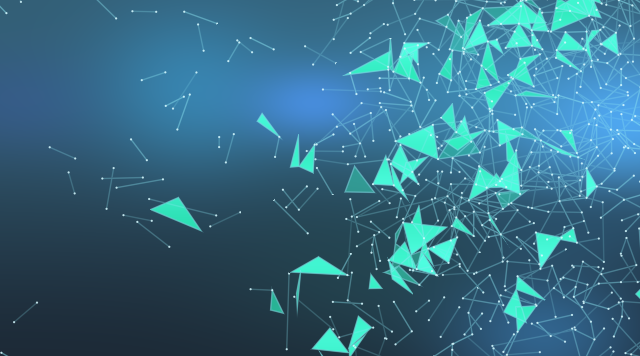
Write a Shadertoy shader that draws this background.

```glsl
// Drifting mesh of fine lines, dots and green shards over a blurred blue backdrop.
// Rotated jittered grids supply the nodes; hashes against smooth density fields
// decide which edges and triangles appear. Backdrop is a stack of soft glows.

float hash(vec2 c) {
    return fract(sin(dot(c, vec2(127.1, 311.7))) * 43758.5);
}

// Soft elliptical falloff
float glow(vec2 p, vec2 centre, vec2 radius) {
    vec2 q = (p - centre) / radius;
    return exp(-dot(q, q));
}

vec3 backdrop(vec2 p) {
    vec3 slate = mix(vec3(.11, .16, .21), vec3(.20, .37, .46), smoothstep(-.08, .9, p.y));
    vec3 col = mix(slate, vec3(.14, .28, .32), .75 * glow(p, vec2(1.08, .25), vec2(.45, .25)));
    col = mix(col, vec3(.22, .36, .57), .65 * glow(p, vec2(.05, .71), vec2(.28, .14)));
    col = mix(col, vec3(.22, .54, .72), .85 * glow(p, vec2(.54, .75), vec2(.27, .22)));
    col = mix(col, vec3(.24, .55, .71), .80 * glow(p, vec2(1.3, .74), vec2(.45, .24)));
    col = mix(col, vec3(.29, .57, .91), .85 * glow(p, vec2(.88, .71), vec2(.19, .10)));
    col = mix(col, vec3(.31, .66, .95), .97 * glow(p, vec2(1.76, .66), vec2(.33, .20)));
    col = mix(col, vec3(.16, .31, .42), .60 * glow(p, vec2(1.64, .35), vec2(.3, .1)));
    return mix(col, vec3(.21, .44, .63), .80 * glow(p, vec2(1.53, .06), vec2(.28, .19)));
}

// Chance of an edge: sparse on the left, crowded on the right
float edgeDensity(vec2 p) {
    float clump = .5 + .5 * sin(7. * p.x + 2. * sin(5. * p.y)) * sin(9. * p.y + 1.);
    float sparse = .024 * clump * smoothstep(.25, .4, p.y);
    float crowd = smoothstep(.72, 1.45, p.x + .08 * sin(6. * p.y));
    return sparse + crowd * (.09 + .13 * clump + .14 * smoothstep(.3, .7, p.y));
}

// Chance of a shard: a winding ribbon plus tight clusters
float shardDensity(vec2 p) {
    float ribbon = (p.x - mix(.98, 1.44, smoothstep(0., .6, p.y))) / .06;
    float d = .40 * exp(-ribbon * ribbon);
    d += .36 * glow(p, vec2(1.66, .93), vec2(.15, .07));
    d += .40 * glow(p, vec2(1.18, .28), vec2(.06, .08));
    d += .55 * glow(p, vec2(1.10, .50), vec2(.06, .03));
    d += .50 * glow(p, vec2(1.01, .59), vec2(.03, .08));
    d += .50 * glow(p, vec2(1.12, .83), vec2(.09, .03));
    d += .50 * glow(p, vec2(1.24, .61), vec2(.05, .03));
    d += .40 * glow(p, vec2(1.60, .59), vec2(.06, .03));
    d += .45 * glow(p, vec2(1.59, .42), vec2(.04, .04));
    d += .50 * glow(p, vec2(1.46, .16), vec2(.04, .04));
    d += .35 * glow(p, vec2(1.60, .06), vec2(.06, .03));
    d += .50 * glow(p, vec2(.89 + .9 * (p.y - .24), .24), vec2(.03, .08));
    d += .45 * glow(p, vec2(.84, .54), vec2(.03, .04));
    d += .50 * glow(p, vec2(.73, .65), vec2(.02, .03));
    d += .40 * glow(p, vec2(.48, .40), vec2(.02, .04));
    d += .60 * glow(p, vec2(.0, .80), vec2(.015, .03));
    return d + .02 * smoothstep(.8, 1.3, p.x);
}

// Jittered grid node, returned in canvas units
vec2 node(vec2 cell, float layer, float size, mat2 turn) {
    vec2 seed = cell + layer * 37.;
    return size * ((cell + vec2(hash(seed), hash(seed + 19.3))) * turn);
}

float segment(vec2 p, vec2 a, vec2 b) {
    vec2 e = b - a;
    return length(p - a - e * clamp(dot(p - a, e) / dot(e, e), 0., 1.));
}

float cross2(vec2 a, vec2 b) {
    return a.x * b.y - a.y * b.x;
}

// Depth inside a triangle, positive within
float triangle(vec2 p, vec2 a, vec2 b, vec2 c) {
    float ab = cross2(b - a, p - a) / length(b - a);
    float bc = cross2(c - b, p - b) / length(c - b);
    float ca = cross2(a - c, p - c) / length(a - c);
    return max(min(ab, min(bc, ca)), min(-ab, min(-bc, -ca)));
}

void mainImage(out vec4 fragColor, in vec2 fragCoord) {
    vec2 p = fragCoord / iResolution.y;
    float aa = 1. / iResolution.y;
    vec3 col = backdrop(p);
    float lines = 0., dots = 0.;

    for (float layer = 0.; layer < 4.; layer++) {
        float size = .05 * pow(1.28, layer), angle = .4 + 1.1 * layer;
        mat2 turn = mat2(cos(angle), sin(angle), -sin(angle), cos(angle));
        vec2 home = floor(turn * p / size);

        for (int i = 0; i < 9; i++) {
            vec2 cell = home + vec2(i % 3 - 1, i / 3 - 1);
            vec2 a = node(cell, layer, size, turn);

            // Edges to four neighbours, with a dot at each end
            for (int k = 0; k < 4; k++) {
                vec2 side = k < 2 ? vec2(1 - k, k) : vec2(1, 5 - 2 * k);
                vec2 b = node(cell + side, layer, size, turn);
                float chance = hash(cell + layer * 11. + float(k) * 5.7);
                if (chance > edgeDensity(.5 * (a + b))) continue;
                float fade = .65 * exp(-3.5 * length(b - a)) * (.4 + .6 * hash(cell + 3.1));
                lines = max(lines, fade * (1. - smoothstep(0., .001 + aa, segment(p, a, b))));
                float tip = min(length(p - a), length(p - b));
                dots = max(dots, 1. - smoothstep(.001, .002 + aa, tip));
            }

            // Green shard spanning three nodes, some of them glassy
            vec2 b = node(cell + vec2(1, 0), layer, size, turn);
            vec2 c = node(cell + vec2(0, 1), layer, size, turn);
            float chance = hash(cell + layer * 23. + 71.);
            if (layer > 2.5 || chance > shardDensity((a + b + c) / 3.)) continue;
            float depth = triangle(p, a, b, c), tone = hash(cell + 8.4);
            vec3 green = mix(vec3(.18, .93, .74), vec3(.29, 1., .87), tone + .3 * sin(30. * p.y));
            float body = smoothstep(-aa, aa, depth) * mix(.4, .97, smoothstep(.1, .3, tone));
            col = mix(col, green, body);
            lines = max(lines, .5 * (1. - smoothstep(0., .001 + aa, abs(depth))));
        }
    }

    col = mix(col, vec3(.55, .90, .95), lines);
    col = mix(col, vec3(.85, .98, 1.), .85 * dots);
    fragColor = vec4(col, 1.);
}
```
